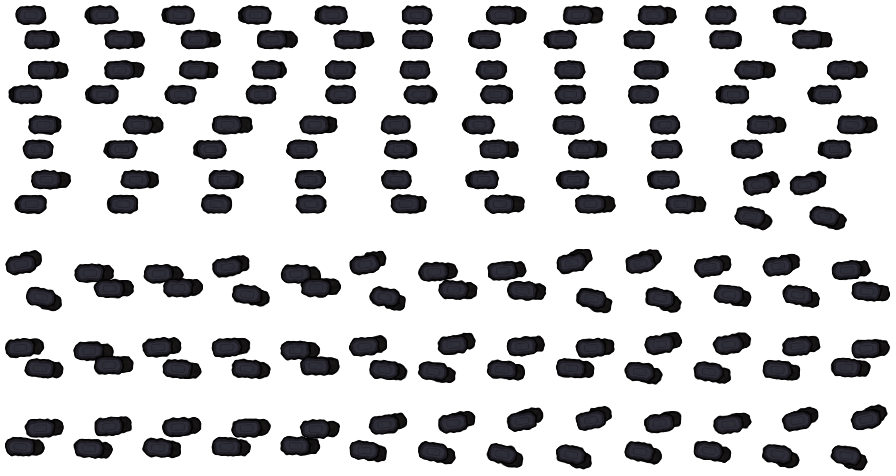
Reproduce this pattern procedurally as a Shadertoy shader.

```glsl
// Rows of paired dark oval soles on white, each with a darker sole peeking out behind.
// Nine runs repeat a pair at a fixed pitch; a swing value slides or spreads the two feet.
// Rounded-box distances give the shapes, gradient noise roughens edges and shading.
#define CANVAS_W 768.0
#define SOLE vec2(13.0, 8.0)
#define BACK_SOLE vec2(10.0, 7.0)
#define OUTLINE 1.7
#define RIM 3.6
#define WOBBLE 1.3
#define INK vec3(0.02)
#define RIM_COLOR vec3(0.12, 0.11, 0.14)
#define TOP_COLOR vec3(0.18, 0.18, 0.22)
#define BACK_COLOR vec3(0.085, 0.075, 0.075)

const int RUNS = 9;
const int FLAT_RUNS = 5;

// First pair centre x, centre y from the top, pitch, count
const vec4 runs[RUNS] = vec4[RUNS](
    vec4(30.0, 23.5, 65.5, 11.0), vec4(30.0, 70.5, 65.5, 9.0),
    vec4(636.0, 70.5, 79.0, 2.0), vec4(35.0, 117.5, 76.5, 10.0),
    vec4(33.5, 164.5, 77.6, 8.0), vec4(26.5, 240.7, 59.0, 13.0),
    vec4(26.0, 307.0, 59.0, 13.0), vec4(26.0, 375.0, 59.0, 13.0),
    vec4(646.5, 172.0, 52.0, 2.0));

// Swing along a flat run: frequency, phase, amplitude, bias
const vec4 waves[FLAT_RUNS] = vec4[FLAT_RUNS](
    vec4(0.68, -3.13, 1.8, -0.5), vec4(0.57, 1.57, 0.8, 0.5),
    vec4(0.0, 0.0, 0.0, 1.0), vec4(0.85, 0.1, 1.2, 0.2),
    vec4(0.45, 1.57, 1.2, -0.3));

float hash(vec2 p) {
    return fract(sin(dot(p, vec2(127.1, 311.7))) * 43758.5);
}

vec2 gradientAt(vec2 cell) {
    float angle = 6.2832 * hash(cell);
    return vec2(cos(angle), sin(angle));
}

float gradientNoise(vec2 p) {
    vec2 i = floor(p), f = p - i, e = vec2(1.0, 0.0);
    vec2 u = f * f * f * (f * (f * 6.0 - 15.0) + 10.0);
    float low = mix(dot(gradientAt(i), f), dot(gradientAt(i + e), f - e), u.x);
    float high = mix(dot(gradientAt(i + e.yx), f - e.yx),
                     dot(gradientAt(i + e.xx), f - e.xx), u.x);
    return mix(low, high, u.y);
}

float roundBox(vec2 p, vec2 halfSize, float radius) {
    vec2 q = abs(p) - halfSize + radius;
    return length(max(q, 0.0)) + min(max(q.x, q.y), 0.0) - radius;
}

float cover(float d, float px) {
    return 1.0 - smoothstep(-0.6 * px, 0.6 * px, d);
}

// One sole with its outline, rim and centre patch over the sole behind it
void paintFoot(inout vec3 color, vec2 p, vec2 backOffset, float tilt, vec2 seed, float px) {
    if (abs(p.x) > 32.0 || abs(p.y) > 22.0) return;
    float c = cos(tilt), s = sin(tilt);
    mat2 turn = mat2(c, -s, s, c);
    vec2 q = turn * p, b = turn * (p - backOffset);
    float grain = gradientNoise(p * 0.22 + seed * 17.3);
    float rough = WOBBLE * grain;

    float back = roundBox(b, BACK_SOLE, 6.2) + rough;
    color = mix(color, INK, cover(back, px));
    color = mix(color, BACK_COLOR * (1.0 + 0.5 * grain), cover(back + OUTLINE, px));

    float sole = roundBox(q, SOLE, 7.0) + rough;
    color = mix(color, INK, cover(sole, px));
    color = mix(color, RIM_COLOR, cover(sole + OUTLINE, px));
    color = mix(color, TOP_COLOR * (1.0 + 0.12 * grain), cover(sole + RIM, px));
    float patchEdge = abs(roundBox(q, vec2(5.5, 2.8), 1.6)) - 0.35;
    color = mix(color, RIM_COLOR, 0.7 * cover(patchEdge, px));
}

// Feet stacked vertically, sliding opposite ways along the row
void paintFlatPair(inout vec3 color, vec2 p, float swing, vec2 seed, float px) {
    for (float side = -1.0; side < 2.0; side += 2.0) {
        float slide = -side * swing;
        vec2 center = vec2(7.0 * slide, 10.5 * side);
        paintFoot(color, p - center, vec2(3.0 + 8.5 * slide, 0.0), 0.0, seed + 0.3 * side, px);
    }
}

// Feet set diagonally; a wider spread tilts them and turns out the soles behind
void paintDiagonalPair(inout vec3 color, vec2 p, float lean, float spread, vec2 seed, float px) {
    for (float side = -1.0; side < 2.0; side += 2.0) {
        vec2 center = side * vec2(-8.5 * lean, spread);
        vec2 backOffset = vec2(13.0 - 0.35 * spread, side * 0.6 * (spread - 7.0));
        float tilt = side * 0.018 * (spread - 5.0);
        paintFoot(color, p - center, backOffset, tilt, seed + 0.3 * side, px);
    }
}

void mainImage(out vec4 fragColor, in vec2 fragCoord) {
    float px = CANVAS_W / iResolution.x;
    vec2 p = vec2(fragCoord.x, iResolution.y - fragCoord.y) * px;
    vec3 color = vec3(1.0);
    for (int i = 0; i < RUNS; i++) {
        vec4 run = runs[i];
        float k = clamp(floor((p.x - run.x) / run.z + 0.5), 0.0, run.w - 1.0);
        vec2 local = p - vec2(run.x + k * run.z, run.y);
        vec2 seed = vec2(k, float(i));
        if (i < FLAT_RUNS) {
            vec4 w = waves[i];
            float swing = clamp(w.z * sin(w.x * k + w.y) + w.w, -1.0, 1.0);
            paintFlatPair(color, local, swing, seed, px);
        } else {
            // Lean flips halfway along the middle band
            float lean = i == 5 ? -1.0 : i == 6 ? (k < 6.0 ? -1.0 : 1.0) : i == 7 ? 1.0 : 0.4 - 1.4 * k;
            float spread = i == 8 ? 13.5 : i == 6 ? 6.0 + 6.0 * hash(seed) : 5.5 + 10.0 * hash(seed);
            paintDiagonalPair(color, local, lean, spread, seed, px);
        }
    }
    fragColor = vec4(color, 1.0);
}
```
